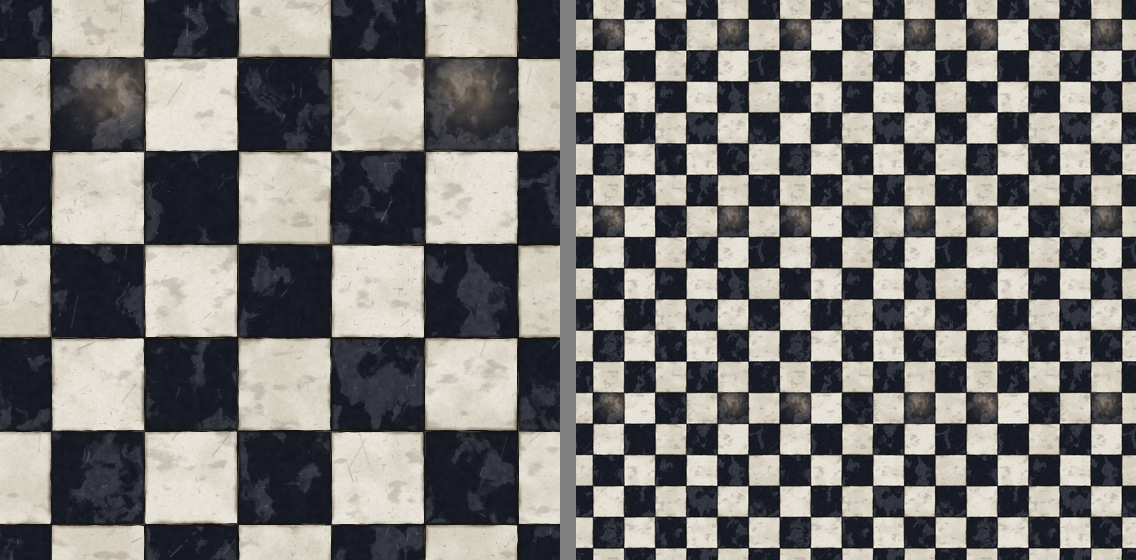
Left, the tile; right, the same tile 3 across and 3 down.
Write a WebGL 1 fragment shader that draws this texture.

```glsl
precision highp float;
// Worn checkerboard floor: six by six cream and blue-black glazed tiles.
// Each tile is a slightly crooked rounded box with its own tint, scuffs and
// scratches, seeded by its wrapped cell; two lamps glint on the glaze.
uniform vec2 u_resolution;

#define TILES 6.0
#define GRID_SHIFT vec2(0.45, 0.62)
#define HALF_TILE 0.491
#define CROOKED 0.007
#define CREAM vec3(0.905, 0.885, 0.845)
#define AGED_CREAM vec3(0.835, 0.810, 0.750)
#define INK vec3(0.085, 0.098, 0.130)
#define SCUFF vec3(0.220, 0.232, 0.268)
#define DIRT vec3(0.400, 0.360, 0.300)
#define GROUT vec3(0.085, 0.078, 0.070)
#define GLINT vec3(0.520, 0.440, 0.330)

float hash(vec2 p) {
  vec3 q = fract(p.xyx * vec3(0.1031, 0.1030, 0.0973));
  q += dot(q, q.yzx + 33.33);
  return fract((q.x + q.y) * q.z);
}

vec2 hash2(vec2 p) {
  return vec2(hash(p + 17.3), hash(p + 71.9));
}

float noise(vec2 p) {
  vec2 i = floor(p), f = fract(p);
  f = f * f * (3.0 - 2.0 * f);
  return mix(mix(hash(i), hash(i + vec2(1.0, 0.0)), f.x),
             mix(hash(i + vec2(0.0, 1.0)), hash(i + 1.0), f.x), f.y);
}

float fbm(vec2 p) {
  float sum = 0.0, weight = 0.5;
  for (int i = 0; i < 5; i++) {
    sum += weight * noise(p);
    p = mat2(1.6, 1.2, -1.2, 1.6) * p + 5.7;
    weight *= 0.5;
  }
  return sum;
}

float roundedBox(vec2 p, float halfSize, float radius) {
  vec2 d = abs(p) - halfSize + radius;
  return length(max(d, 0.0)) + min(max(d.x, d.y), 0.0) - radius;
}

float segment(vec2 p, vec2 a, vec2 b) {
  vec2 ab = b - a;
  return length(p - a - ab * clamp(dot(p - a, ab) / dot(ab, ab), 0.0, 1.0));
}

// Fine straight scratches at random places inside one tile
float scratches(vec2 p, vec2 cell, float aa) {
  float mark = 0.0;
  for (int i = 0; i < 3; i++) {
    vec2 seed = cell + float(i) * 13.0;
    vec2 start = (hash2(seed) - 0.5) * 0.8;
    float angle = 0.4 + 1.5 * hash(seed + 5.1);
    vec2 end = start + vec2(cos(angle), sin(angle)) * (0.08 + 0.35 * hash(seed + 9.4));
    float line = 1.0 - smoothstep(0.002, 0.004 + aa, segment(p, start, end));
    mark = max(mark, line * hash(seed + 3.7));
  }
  return mark * smoothstep(0.3, 0.6, noise(p * 14.0 + cell * 7.0));
}

vec3 creamTile(vec2 p, vec2 cell, vec2 shift, float edge, float aa) {
  float cloud = fbm(p * 3.5 + shift);
  float age = smoothstep(0.22, 0.78, cloud) + 0.8 * (hash(cell + 2.2) - 0.5);
  vec3 color = mix(CREAM, AGED_CREAM, clamp(age, 0.0, 1.0));
  color += 0.035 * (noise(p * 42.0 + shift) - 0.5);
  float stain = smoothstep(0.57, 0.75, fbm(p * vec2(5.0, 8.0) + shift + 20.0));
  color = mix(color, DIRT, 0.22 * stain);
  float pits = smoothstep(0.90, 0.98, noise(p * 31.0 + shift + 40.0));
  color = mix(color, DIRT, 0.35 * pits * hash(cell + 6.6));
  color = mix(color, DIRT, 0.28 * scratches(p, cell, aa));
  float grime = smoothstep(-0.045, 0.0, edge) * smoothstep(0.3, 0.7, cloud);
  return mix(color, DIRT, 0.65 * grime);
}

vec3 inkTile(vec2 p, vec2 cell, vec2 shift, float edge, float aa) {
  vec2 warp = vec2(fbm(p * 4.0 + shift), fbm(p * 4.0 + shift + 30.0));
  float patches = fbm(p * vec2(4.5, 3.2) + warp * 1.6 + shift + 50.0);
  float wear = mix(0.60, 0.45, hash(cell + 4.8));
  float worn = smoothstep(wear, wear + 0.11, patches);
  float grain = fbm(p * 18.0 + shift);
  vec3 color = INK * (0.82 + 0.5 * grain);
  color = mix(color, SCUFF, worn * (0.45 + 0.8 * grain));
  float flecks = smoothstep(0.86, 0.97, noise(p * 34.0 + shift));
  color += 0.09 * flecks * smoothstep(0.40, 0.60, patches);
  color += 0.13 * scratches(p, cell, aa);
  return mix(color, GROUT, 0.6 * smoothstep(-0.03, 0.0, edge));
}

void main() {
  vec2 uv = gl_FragCoord.xy / u_resolution;
  vec2 grid = uv * TILES + GRID_SHIFT;
  vec2 cell = mod(floor(grid), TILES);
  float aa = TILES / min(u_resolution.x, u_resolution.y);
  vec2 shift = 60.0 * hash2(cell);

  // Nudge and turn each tile, then roughen its rim
  vec2 p = fract(grid) - 0.5 + CROOKED * (hash2(cell + 8.0) - 0.5);
  float turn = 2.0 * CROOKED * (hash(cell + 1.5) - 0.5);
  p += turn * vec2(-p.y, p.x);
  float edge = roundedBox(p, HALF_TILE, 0.012);
  edge += 0.012 * (fbm(p * 13.0 + shift) - 0.5);

  float isInk = 1.0 - mod(cell.x + cell.y, 2.0);
  vec3 color = mix(creamTile(p, cell, shift, edge, aa),
                   inkTile(p, cell, shift, edge, aa), isInk);

  // Paired warm lamp reflections, broken up by the uneven glaze
  vec2 toLamp = vec2(abs(uv.x - 0.52) - 0.32, uv.y - 0.84);
  float lamp = exp(-dot(toLamp, toLamp) / 0.0042);
  float glaze = 0.35 + 0.9 * fbm(p * 9.0 + shift + 11.0);
  color += lamp * glaze * mix(vec3(0.10, 0.09, 0.06), GLINT * 0.85 - 0.04, isInk);

  // Dark joints with dusty stretches
  vec3 joint = mix(GROUT, DIRT, 0.6 * smoothstep(0.5, 0.8, noise(p * 7.0 + shift)));
  color = mix(color, joint, smoothstep(-0.5 * aa, 0.5 * aa, edge));
  gl_FragColor = vec4(clamp(color, 0.0, 1.0), 1.0);
}
```
